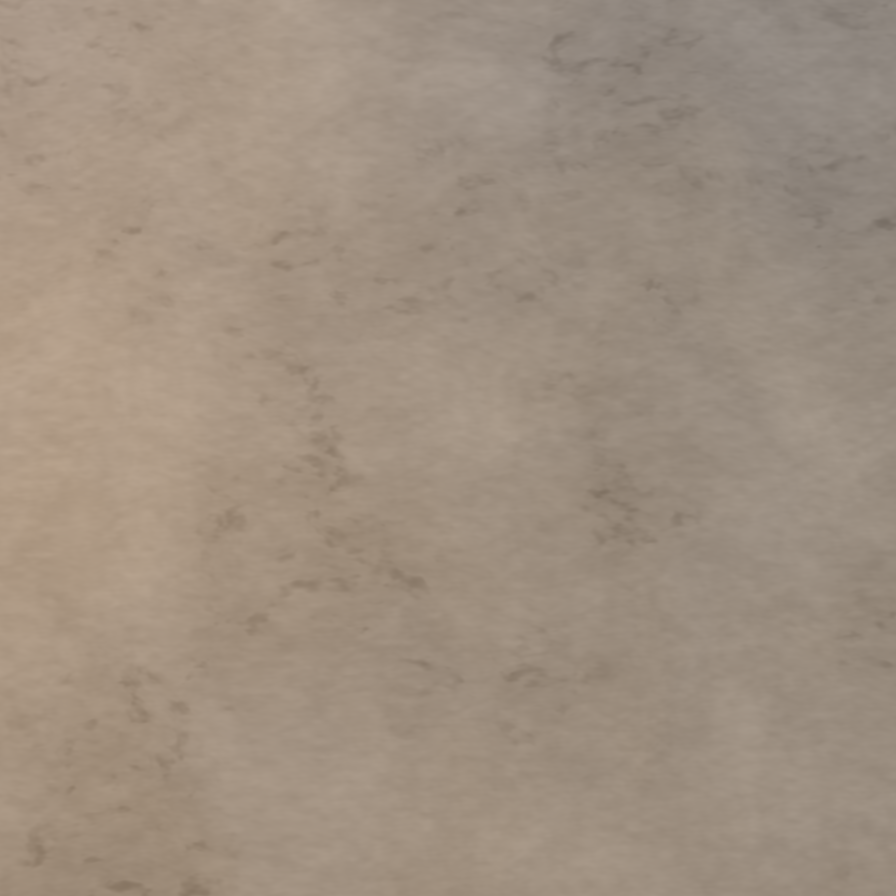
Write a WebGL 2 fragment shader that draws this texture.

```glsl
#version 300 es
precision highp float;

uniform vec2 u_resolution;
out vec4 fragColor;

// Corner tones of the wash
const vec3 TOP_LEFT = vec3(0.685, 0.613, 0.548);
const vec3 TOP_RIGHT = vec3(0.566, 0.532, 0.498);
const vec3 BOTTOM_LEFT = vec3(0.630, 0.561, 0.492);
const vec3 BOTTOM_RIGHT = vec3(0.596, 0.542, 0.484);

// Warm glow on the left side
const vec3 GLOW_TINT = vec3(0.036, 0.022, 0.004);
const vec2 GLOW_CENTER = vec2(0.12, 0.56);
const vec2 GLOW_RADIUS = vec2(0.42, 0.34);

// Strength and frequency of each layer
const float CLOUD_SCALE = 5.0;
const float CLOUD_WARP = 0.5;
const float CLOUD_STRENGTH = 0.105;
const vec3 HUE_DRIFT = vec3(0.016, 0.002, -0.022);
const float HUE_SCALE = 3.2;
const vec2 MOTTLE_SCALE = vec2(19.0, 27.0);
const float MOTTLE_STRENGTH = 0.038;
const vec2 GRAIN_SCALE = vec2(62.0, 135.0);
const float GRAIN_STRENGTH = 0.044;
const vec2 SMUDGE_SCALE = vec2(34.0, 58.0);
const float SMUDGE_STRENGTH = 0.075;

float hash(vec2 p) {
    return fract(sin(dot(p, vec2(127.1, 311.7))) * 43758.5453);
}

float valueNoise(vec2 p) {
    vec2 cell = floor(p);
    vec2 f = fract(p);
    f = f * f * (3.0 - 2.0 * f);
    float low = mix(hash(cell), hash(cell + vec2(1.0, 0.0)), f.x);
    float high = mix(hash(cell + vec2(0.0, 1.0)), hash(cell + vec2(1.0, 1.0)), f.x);
    return mix(low, high, f.y);
}

// Octaves are rotated to hide the lattice; result lies in 0..1
float fbm(vec2 p, int octaves) {
    const mat2 TURN = mat2(0.8, 0.6, -0.6, 0.8);
    float sum = 0.0;
    float total = 0.0;
    float amplitude = 0.5;
    for (int i = 0; i < octaves; i++) {
        sum += amplitude * valueNoise(p);
        total += amplitude;
        p = TURN * p * 2.03 + 17.3;
        amplitude *= 0.55;
    }
    return sum / total;
}

vec3 wash(vec2 uv) {
    vec3 bottom = mix(BOTTOM_LEFT, BOTTOM_RIGHT, uv.x);
    vec3 top = mix(TOP_LEFT, TOP_RIGHT, smoothstep(-0.15, 1.0, uv.x));
    vec2 offset = (uv - GLOW_CENTER) / GLOW_RADIUS;
    return mix(bottom, top, uv.y) + GLOW_TINT * exp(-dot(offset, offset));
}

void main() {
    vec2 uv = gl_FragCoord.xy / u_resolution;
    vec2 p = gl_FragCoord.xy / min(u_resolution.x, u_resolution.y);

    // Soft warped clouds
    vec2 warp = vec2(fbm(p * 5.0 + 3.7, 4), fbm(p * 5.0 + 41.2, 4)) - 0.5;
    float cloud = fbm(p * CLOUD_SCALE + warp * CLOUD_WARP + 8.4, 6);
    float hue = fbm(p * HUE_SCALE + warp + 63.0, 4) - 0.5;

    // Feathery mottle and fine grain, longer across than tall
    float mottle = fbm(p * MOTTLE_SCALE + warp * 1.5 + 29.0, 4) - 0.5;
    float grain = fbm(p * GRAIN_SCALE + warp * 2.0, 2) - 0.5;

    // Small dark smudges gathered in the darker clouds
    float flecks = smoothstep(0.55, 0.90, fbm(p * SMUDGE_SCALE + warp * 2.0 + 90.0, 3));
    float smudge = flecks * smoothstep(0.56, 0.34, cloud);

    vec3 color = wash(uv);
    color += (cloud - 0.5) * CLOUD_STRENGTH;
    color += hue * HUE_DRIFT;
    color += mottle * MOTTLE_STRENGTH;
    color += grain * GRAIN_STRENGTH;
    color -= smudge * SMUDGE_STRENGTH;
    fragColor = vec4(color, 1.0);
}
```
